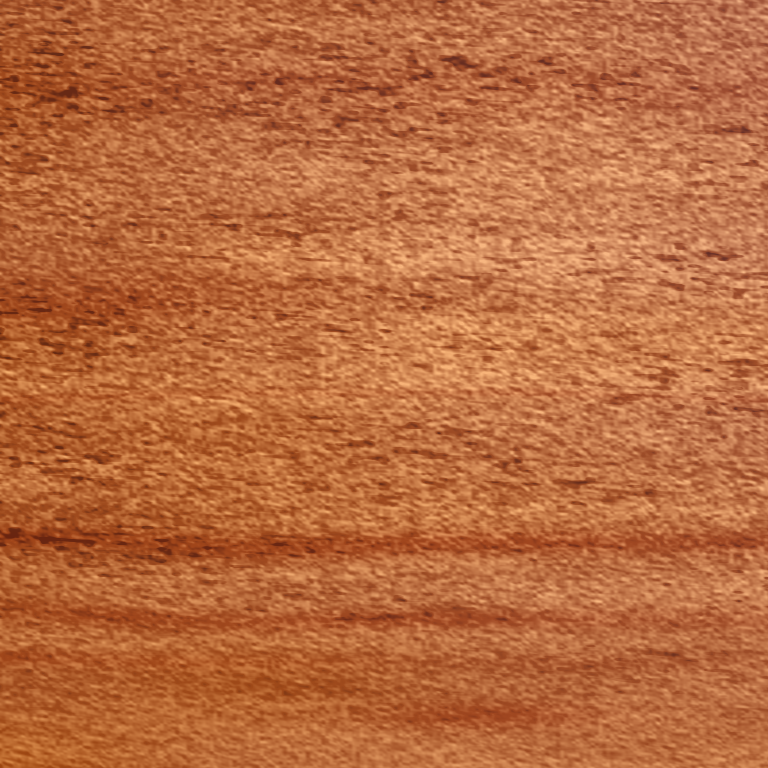
This texture is drawn by a Shadertoy shader. Its source:

```glsl
#define PORE_COLOR vec3(0.40, 0.17, 0.10)
#define DARK_WOOD vec3(0.62, 0.295, 0.135)
#define LIGHT_WOOD vec3(0.88, 0.60, 0.385)
#define BASE_TONE 0.46
#define GRAIN_SCALE vec2(105.0, 205.0)
#define GRAIN_CONTRAST 0.92
#define PORE_SCALE vec2(52.0, 185.0)
#define PORE_DEPTH 0.75
#define BAND_DEPTH 0.46
#define GLOW_CENTER vec2(0.64, 0.63)
#define GLOW_RADIUS vec2(0.46, 0.34)
#define GLOW_STRENGTH 0.42

float hash(vec2 p) {
    vec3 q = fract(vec3(p.xyx) * 0.1031);
    q += dot(q, q.yzx + 33.33);
    return fract((q.x + q.y) * q.z);
}

// Smooth value noise, centred on zero
float noise(vec2 p) {
    vec2 cell = floor(p), f = fract(p);
    f = f * f * (3.0 - 2.0 * f);
    float low = mix(hash(cell), hash(cell + vec2(1, 0)), f.x);
    float high = mix(hash(cell + vec2(0, 1)), hash(cell + vec2(1, 1)), f.x);
    return mix(low, high, f.y) - 0.5;
}

float band(float y, float center, float width) {
    float d = (y - center) / width;
    return exp(-d * d);
}

// Broad dark growth bands, uneven along their length
float growthBands(vec2 p) {
    float y = p.y + 0.020 * noise(p * vec2(3.0, 4.0) + 7.0);
    float leftFade = 1.0 - smoothstep(0.15, 0.65, p.x);
    float dark = band(y, 0.295, 0.016);
    dark += 0.75 * band(y, 0.197, 0.014);
    dark += 0.65 * band(y, 0.140, 0.011) * (0.4 + 0.6 * leftFade);
    dark += 0.90 * band(y, 0.070, 0.018) * band(p.x, 0.64, 0.15);
    dark += 0.60 * band(y, 0.482, 0.006);
    dark += 0.65 * band(y, 0.610, 0.035) * leftFade;
    dark += 0.40 * band(y, 0.880, 0.035);
    return dark * (0.9 + 0.7 * noise(p * vec2(7.0, 40.0)));
}

// Short crisp flecks, sheared a little downhill, with a lit upper edge
float fineGrain(vec2 p) {
    p.y += 0.16 * p.x + 0.004 * noise(p * vec2(40.0, 30.0));
    float coarse = noise(p * GRAIN_SCALE);
    float shadow = noise((p + vec2(0.0015, 0.0035)) * GRAIN_SCALE);
    float fine = noise(p * GRAIN_SCALE * vec2(1.9, 1.5) + 31.0);
    return coarse - 0.45 * shadow + 0.75 * fine;
}

// Dark strokes, short and long, gathered in patches
float pores(vec2 p) {
    p.y += 0.06 * p.x + 0.003 * noise(p * vec2(14.0, 10.0) + 3.0);
    float brief = smoothstep(0.14, 0.38, noise(p * PORE_SCALE + 11.0));
    float lengthy = smoothstep(0.18, 0.42, noise(p * PORE_SCALE * vec2(0.4, 1.15) + 57.0));
    float patches = smoothstep(-0.30, 0.25, noise(p * vec2(4.0, 17.0) + 5.0));
    float strokes = brief * (0.35 + 0.65 * patches) + 0.6 * lengthy * patches;
    return min(strokes, 1.2) * smoothstep(-0.05, 0.40, p.y);
}

void mainImage(out vec4 fragColor, in vec2 fragCoord) {
    vec2 p = fragCoord / iResolution.y;

    // Large-scale light and streaks
    vec2 g = (p - GLOW_CENTER) / GLOW_RADIUS;
    float glow = exp(-dot(g, g));
    float bands = growthBands(p);
    float streaks = 0.34 * noise(p * vec2(1.8, 18.0) + 19.0)
                  + 0.28 * noise(p * vec2(5.0, 60.0) + 41.0);
    float tone = BASE_TONE + GLOW_STRENGTH * glow - 0.18 * (1.0 - p.x);
    tone += streaks - BAND_DEPTH * bands;

    // Surface detail, calmer near the lower edge
    float roughness = mix(0.70, 1.0, smoothstep(0.02, 0.40, p.y));
    tone += GRAIN_CONTRAST * roughness * fineGrain(p);
    tone -= PORE_DEPTH * pores(p);

    // Wood colours, paler toward the upper right
    vec3 color = mix(DARK_WOOD, LIGHT_WOOD, clamp(tone, 0.0, 1.35));
    color = mix(color, PORE_COLOR, smoothstep(0.0, 0.85, -tone));
    float paleness = 0.55 * p.x + 0.45 * p.y - 0.47 + 0.4 * noise(p * vec2(3.0, 9.0));
    color += paleness * vec3(-0.01, 0.02, 0.10);
    color -= bands * vec3(-0.01, 0.020, 0.015);
    fragColor = vec4(clamp(color, 0.0, 1.0), 1.0);
}
```
